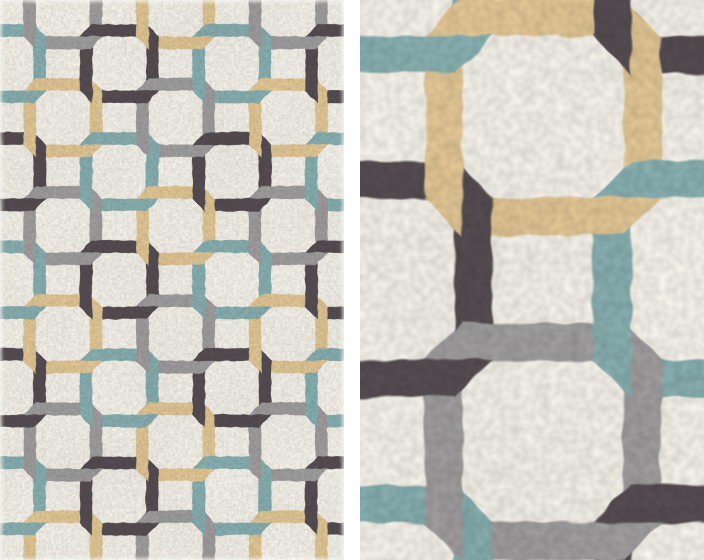
Left: the whole. Right: its middle third, enlarged.
Write a Shadertoy shader that draws this pattern.

```glsl
#define PITCH vec2(0.1006, 0.0965)
#define ORIGIN vec2(0.0117, 0.0180)
#define RING_RADIUS 0.0592
#define BAND_HALF 0.0112
#define EDGE_WOBBLE 0.0022
#define PILE_GRAIN 0.085
#define CREAM vec3(0.905, 0.892, 0.862)
#define TEAL vec3(0.500, 0.645, 0.650)
#define GRAY vec3(0.590, 0.580, 0.585)
#define GOLD vec3(0.835, 0.735, 0.550)
#define CHARCOAL vec3(0.315, 0.285, 0.300)

vec2 hashGradient(vec2 cell) {
    vec3 h = fract(cell.xyx * vec3(0.1031, 0.1030, 0.0973));
    h += dot(h, h.yzx + 33.33);
    float angle = 6.2832 * fract((h.x + h.y) * h.z);
    return vec2(cos(angle), sin(angle));
}

float gradientNoise(vec2 p) {
    vec2 i = floor(p), f = fract(p);
    vec2 u = f * f * f * (f * (f * 6.0 - 15.0) + 10.0);
    float a = dot(hashGradient(i), f);
    float b = dot(hashGradient(i + vec2(1, 0)), f - vec2(1, 0));
    float c = dot(hashGradient(i + vec2(0, 1)), f - vec2(0, 1));
    float d = dot(hashGradient(i + vec2(1, 1)), f - vec2(1, 1));
    return mix(mix(a, b, u.x), mix(c, d, u.x), u.y);
}

// Four yarns alternate along the diagonals of the lattice
vec3 ringColor(vec2 id) {
    bool light = mod(id.x - id.y, 4.0) > 2.0;
    bool oddColumn = mod(id.x, 2.0) > 0.5;
    if (oddColumn) return light ? GRAY : GOLD;
    return light ? TEAL : CHARCOAL;
}

// Horizontal side of a ring quadrant, with its corner cut at 45 degrees
float bandDistance(vec2 p) {
    float side = abs(p.y - RING_RADIUS) - BAND_HALF;
    float chamfer = (p.x + p.y - 2.0 * RING_RADIUS) * 0.7071;
    return max(side, chamfer);
}

void layBand(inout vec3 color, vec3 yarn, vec2 p, float blur) {
    color = mix(color, yarn, smoothstep(blur, -blur, bandDistance(p)));
}

vec3 interlacedRings(vec2 uv, float blur) {
    vec2 grid = (uv - ORIGIN) / PITCH;
    vec2 cell = floor(grid);
    vec2 p = fract(grid) * PITCH;

    // Each cell holds facing quadrants of two diagonal neighbours
    bool rising = mod(cell.x + cell.y, 2.0) > 0.5;
    vec2 idA = cell, idB = cell + 1.0;
    if (!rising) {
        p.x = PITCH.x - p.x;
        idA.x += 1.0;
        idB.x -= 1.0;
    }
    vec2 q = PITCH - p;
    vec3 yarnA = ringColor(idA), yarnB = ringColor(idB);

    // Upright sides lie on top at rising contacts, level sides at falling ones
    vec2 underA = rising ? p : p.yx;
    vec2 underB = rising ? q : q.yx;
    vec3 color = CREAM;
    layBand(color, yarnA, underA, blur);
    layBand(color, yarnB, underB, blur);
    layBand(color, yarnA, underA.yx, blur);
    layBand(color, yarnB, underB.yx, blur);
    return color;
}

void mainImage(out vec4 fragColor, in vec2 fragCoord) {
    vec2 uv = fragCoord / iResolution.y;
    float aspect = iResolution.x / iResolution.y;
    float blur = max(0.0011, 0.75 / iResolution.y);

    // Hand-tufted outlines
    vec2 wobble = vec2(gradientNoise(uv * 75.0), gradientNoise(uv * 75.0 + 37.0));
    wobble += 0.6 * vec2(gradientNoise(uv * 14.0 + 11.0), gradientNoise(uv * 14.0 + 71.0));
    vec3 color = interlacedRings(uv + EDGE_WOBBLE * wobble, blur);

    // Wool pile and slow dye variation
    float grain = gradientNoise(uv * 230.0) + 0.6 * gradientNoise(uv * 110.0 + 5.0);
    float dye = gradientNoise(uv * 9.0 + 23.0);
    color *= 1.0 + PILE_GRAIN * grain + 0.025 * dye;

    // Pale, softly worn border
    vec2 inset = min(uv, vec2(aspect, 1.0) - uv);
    float border = min(inset.x, inset.y) + 0.002 * gradientNoise(uv * 40.0);
    color = mix(vec3(0.98, 0.975, 0.96), color, smoothstep(-0.006, 0.010, border));

    fragColor = vec4(clamp(color, 0.0, 1.0), 1.0);
}
```
